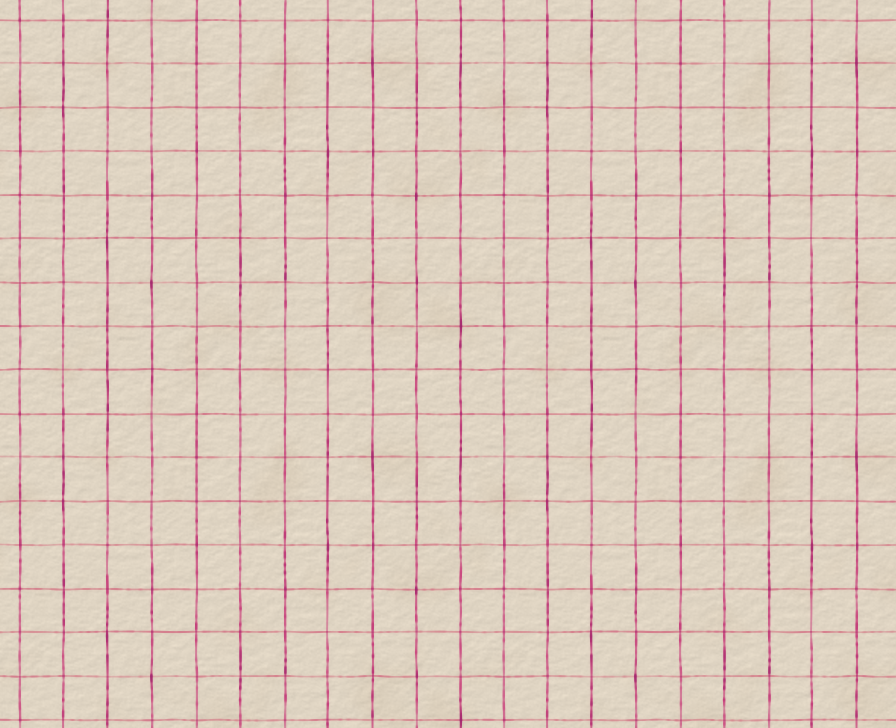
Reproduce this pattern procedurally as a Shadertoy shader.

```glsl
// Aged cream ledger paper ruled with a square grid of worn magenta ink lines.

// Lengths are fractions of the canvas height unless noted
const vec2 PITCH = vec2(0.06044, 0.0601);   // spacing of the ruled lines
const vec2 FIRST_LINE = vec2(0.0280, 0.0112); // lowest left crossing
const vec2 TILE = vec2(11.0, 9.0);          // cells before the wear repeats

const vec3 PAPER = vec3(0.875, 0.832, 0.762);
const vec3 STAIN = vec3(0.835, 0.780, 0.695);
const vec3 ROSE = vec3(0.83, 0.45, 0.51);     // horizontal ink
const vec3 MAGENTA = vec3(0.79, 0.27, 0.49);  // vertical ink
const vec3 PLUM = vec3(0.60, 0.14, 0.42);     // pooled ink

// Widths and offsets in cells
const float ROSE_WIDTH = 0.043;
const float MAGENTA_WIDTH = 0.052;
const float LINE_JITTER = 0.045;
const float LINE_WOBBLE = 0.022;
const float BLEED_WIDTH = 0.045;
const float BLEED = 0.10;
const float RELIEF = 0.055;
const float GRAIN = 0.018;

float hash(vec2 p, float seed) {
    vec3 q = fract(vec3(p.xyx + seed * 17.3) * 0.1031);
    q += dot(q, q.yzx + 33.33);
    return fract((q.x + q.y) * q.z);
}

// Value noise that wraps after a whole number of lattice steps
float noise(vec2 p, vec2 period, float seed) {
    vec2 i = floor(p);
    vec2 f = p - i;
    f = f * f * (3.0 - 2.0 * f);
    vec2 a = mod(i, period);
    vec2 b = mod(i + 1.0, period);
    return mix(mix(hash(a, seed), hash(vec2(b.x, a.y), seed), f.x),
               mix(hash(vec2(a.x, b.y), seed), hash(b, seed), f.x), f.y);
}

// Noise over the wear tile, with a given number of steps per cell
float tileNoise(vec2 cell, vec2 steps, float seed) {
    return noise(cell * steps, TILE * steps, seed);
}

// Pulp surface: broad lumps with shorter, sideways fibres
float paperHeight(vec2 cell) {
    return 0.50 * tileNoise(cell, vec2(4.0, 6.0), 1.0)
         + 0.32 * tileNoise(cell, vec2(8.0, 13.0), 2.0)
         + 0.18 * tileNoise(cell, vec2(17.0, 23.0), 3.0);
}

vec3 paperColour(vec2 cell) {
    float blotch = 0.6 * tileNoise(cell, vec2(1.0), 4.0)
                 + 0.4 * tileNoise(cell, vec2(2.0), 5.0);
    vec3 colour = mix(PAPER, STAIN, 0.45 * smoothstep(0.45, 0.95, blotch));

    // Light from the upper left across the pulp
    vec2 toLight = vec2(-0.035, 0.05);
    float slope = paperHeight(cell) - paperHeight(cell + toLight);
    float grain = tileNoise(cell, vec2(29.0), 6.0) - 0.5;
    return colour * (1.0 + RELIEF * 2.0 * slope + GRAIN * grain);
}

// Share of a pixel that a band centred on zero covers
float bandCoverage(float dist, float width, float pixel) {
    float lo = max(dist - 0.5 * pixel, -0.5 * width);
    float hi = min(dist + 0.5 * pixel, 0.5 * width);
    return clamp((hi - lo) / pixel, 0.0, 1.0);
}

// One family of lines: x = ink amount, y = amount of pooled ink
vec2 ruledLines(float across, float along, vec2 tile, float width, float pixel, float seed) {
    float line = floor(across + 0.5);
    float id = mod(line, tile.x);
    float jitter = (hash(vec2(id, 3.0), seed) - 0.5) * LINE_JITTER;
    float wobble = noise(vec2(id, along * 2.0), vec2(tile.x, tile.y * 2.0), seed + 1.0) - 0.5;
    float dist = across - line - jitter - wobble * LINE_WOBBLE;

    // Wear: whole line, long stretches and small skips of the pen
    float lineTone = hash(vec2(id, 7.0), seed + 2.0) - 0.5;
    float stretch = noise(vec2(id, along), tile, seed + 3.0);
    float skips = noise(vec2(id, along * 11.0), vec2(tile.x, tile.y * 11.0), seed + 4.0);
    float ink = 0.78 + 0.18 * lineTone + 0.34 * (stretch - 0.5) + 0.42 * (skips - 0.5);
    float pooled = smoothstep(0.55, 1.0, 0.65 * stretch + 0.35 * skips + 0.2 * lineTone);

    float core = bandCoverage(dist, width * (0.85 + 0.3 * skips), pixel);
    float bleed = BLEED * exp(-dist * dist / (BLEED_WIDTH * BLEED_WIDTH));
    return vec2(clamp(ink, 0.0, 1.0) * max(core, bleed), pooled);
}

void mainImage(out vec4 fragColor, in vec2 fragCoord) {
    vec2 cell = (fragCoord / iResolution.y - FIRST_LINE) / PITCH;
    vec2 pixel = 1.0 / (iResolution.y * PITCH);

    vec2 rows = ruledLines(cell.y, cell.x, TILE.yx, ROSE_WIDTH, pixel.y, 10.0);
    vec2 columns = ruledLines(cell.x, cell.y, TILE, MAGENTA_WIDTH, pixel.x, 20.0);

    vec3 colour = paperColour(cell);
    colour = mix(colour, mix(ROSE, MAGENTA, 0.3 * rows.y), 0.8 * rows.x);
    colour = mix(colour, mix(MAGENTA, PLUM, 0.7 * columns.y), columns.x);

    // Ink gathers where the lines cross
    colour = mix(colour, PLUM, 0.45 * rows.x * columns.x);
    fragColor = vec4(colour, 1.0);
}
```
